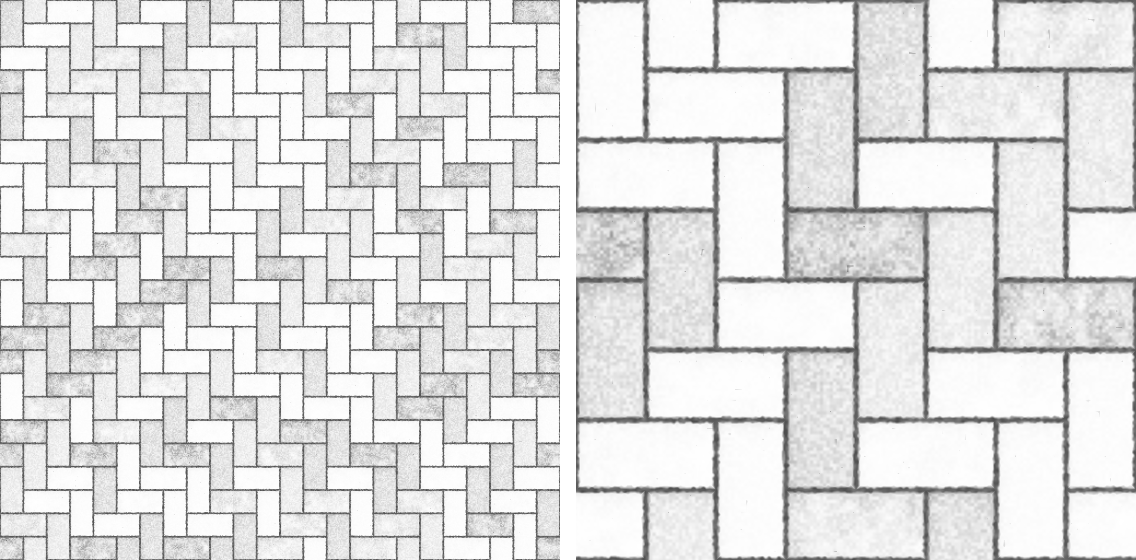
Left: the whole. Right: its middle third, enlarged.
A WebGL 2 fragment shader for this pattern:

```glsl
#version 300 es
precision highp float;
// Herringbone paving of 2x1 bricks in pencil greys, on a 24 by 24 cell grid
// (six periods each way). The cell diagonal selects the brick; wrapped noise
// supplies the stipple, stains and pits, and edge distance the ragged joints.
uniform vec2 u_resolution;
out vec4 fragColor;

const float CELLS = 24.0;          // cells across; the bond repeats every 4
const float JOINT_CORE = 0.010;    // half widths in cells
const float JOINT_FADE = 0.055;
const vec3 PAPER = vec3(1.0);
const vec3 GRAPHITE = vec3(0.02);

// Integer hash of a lattice point, 0 to 1
float hash(vec2 p, uint seed) {
    uvec2 q = uvec2(p);
    uint h = q.x * 1597u + q.y * 51749u + seed * 7919u;
    h = (h ^ 61u) ^ (h >> 16u);
    h *= 9u;
    h ^= h >> 4u;
    h *= 668265261u;
    h ^= h >> 15u;
    return float(h & 65535u) / 65535.0;
}

// Value noise that wraps after a whole number of lattice steps
float noise(vec2 uv, float period, uint seed) {
    vec2 p = uv * period - 0.5;
    vec2 i = floor(p);
    vec2 f = p - i;
    f = f * f * (3.0 - 2.0 * f);
    vec2 a = mod(i, period);
    vec2 b = mod(i + 1.0, period);
    return mix(mix(hash(a, seed), hash(vec2(b.x, a.y), seed), f.x),
               mix(hash(vec2(a.x, b.y), seed), hash(b, seed), f.x), f.y);
}

// Brick under p: xy = its corner cell, zw = its size in cells
vec4 herringbone(vec2 p) {
    vec2 cell = floor(p);
    float k = mod(cell.x + cell.y, 4.0);
    return k < 1.5 ? vec4(cell - vec2(0.0, k), 1.0, 2.0)
                   : vec4(cell - vec2(k - 2.0, 0.0), 2.0, 1.0);
}

// Pencil tone: nearly blank, light or dark
float brickTone(float pick, float darkTone) {
    return pick < 0.45 ? 0.010 : pick < 0.72 ? 0.065 : darkTone;
}

// Uneven stains, averaging about 1
float stain(vec2 uv, float strength) {
    float cloud = 0.6 * noise(uv, 72.0, 3u) + 0.4 * noise(uv, 168.0, 4u);
    return max(0.0, 1.0 + strength * (cloud - 0.5) * 2.0);
}

// Soft shading inside the top and left edges
float edgeShade(vec2 local, float tone) {
    float falloff = exp(-local.y / 0.10) + 0.8 * exp(-local.x / 0.09);
    return (0.04 + 0.8 * tone) * falloff;
}

// Ragged joint line from the distance to the brick edge
float joint(float dist, float grain, float pixel) {
    float ragged = dist + (grain - 0.5) * 0.03;
    float fade = max(JOINT_FADE, pixel);
    return 1.0 - smoothstep(JOINT_CORE, JOINT_CORE + fade, ragged);
}

void main() {
    vec2 uv = gl_FragCoord.xy / u_resolution;
    uv.y = 1.0 - uv.y;                       // rows count from the top
    vec2 p = uv * CELLS;
    float pixel = CELLS / min(u_resolution.x, u_resolution.y);

    // Brick shape and identity
    vec4 brick = herringbone(p);
    vec2 local = p - brick.xy;
    vec2 id = mod(brick.xy, CELLS);
    bool lying = brick.z > brick.w;
    vec2 toEdge = min(local, brick.zw - local);
    float dist = min(toEdge.x, toEdge.y);

    // Face: stipple, stains and sparse pits
    float grain = noise(uv, 512.0, 1u);
    float coarse = noise(uv, 256.0, 2u);
    float tone = brickTone(hash(id, 5u), lying ? 0.145 : 0.105);
    float stipple = 0.25 + 1.5 * mix(grain, coarse, 0.2);
    float dark = tone * stipple * stain(uv, lying ? 0.95 : 0.2);
    dark += edgeShade(local, tone) * (0.4 + 1.2 * grain);
    float pit = smoothstep(0.965, 1.0, noise(uv, 300.0, 6u));
    dark += pit * (0.10 + 1.2 * tone);

    // Joints, drawn over the face
    float line = joint(dist, grain, pixel);
    float weight = 0.52 + 0.20 * noise(uv, 384.0, 7u);
    dark = max(dark, mix(dark, weight, line));

    fragColor = vec4(mix(PAPER, GRAPHITE, clamp(dark, 0.0, 1.0)), 1.0);
}
```
